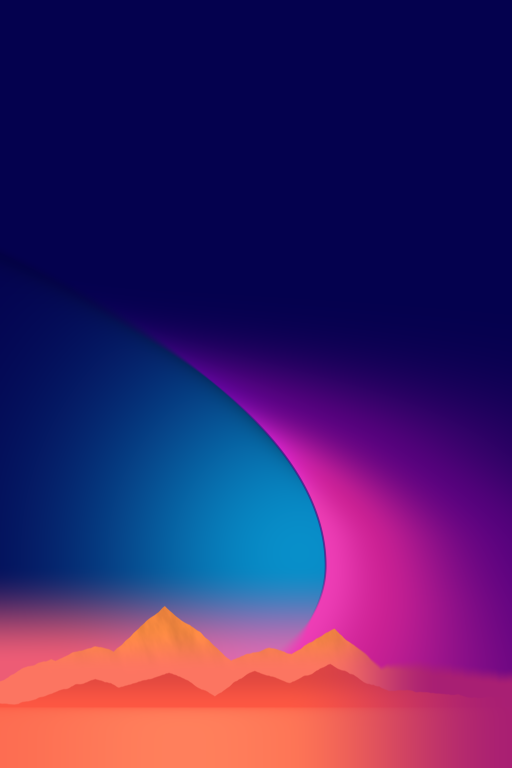
A Shadertoy shader for this background:

```glsl
// A dusk sky split by a curved blue sail with a magenta glow, above misty peaks and calm water.
// The sail edge is two half parabolas with an approximate signed distance; ridges are
// the maximum of sloped tents roughened by value noise, layered from far to near.

#define SAIL_TIP vec2(0.424, 0.263)   // rightmost point of the sail
#define SAIL_BEND_UP 2.57             // curvature above the tip
#define SAIL_BEND_DOWN 4.13           // curvature below the tip
#define BLUE_RADIUS 0.275
#define SHORE 0.079
#define FAR_ROUGHNESS 0.010
#define NEAR_ROUGHNESS 0.010

const vec3 NAVY    = vec3(0.015, 0.002, 0.305);
const vec3 PURPLE  = vec3(0.36, 0.01, 0.50);
const vec3 MAGENTA = vec3(0.80, 0.13, 0.58);
const vec3 PINK    = vec3(0.93, 0.24, 0.71);
const vec3 CYAN    = vec3(0.03, 0.56, 0.79);
const vec3 CORAL   = vec3(0.99, 0.41, 0.31);
const vec3 ORANGE  = vec3(0.96, 0.53, 0.25);
const vec3 PLUM    = vec3(0.66, 0.12, 0.45);

// Peaks: x, top, left slope, right slope
const vec4 FAR_PEAKS[6] = vec4[6](
    vec4(0.186, 0.160, 0.24, 0.25), vec4(0.322, 0.212, 0.61, 0.54),
    vec4(0.527, 0.155, 0.17, 0.15), vec4(0.654, 0.180, 0.37, 0.56),
    vec4(0.780, 0.135, 0.15, 0.07), vec4(0.100, 0.143, 0.28, 0.20));
const vec4 NEAR_PEAKS[6] = vec4[6](
    vec4(0.000, 0.086, 0.10, 0.06), vec4(0.186, 0.117, 0.22, 0.25),
    vec4(0.330, 0.125, 0.20, 0.36), vec4(0.498, 0.128, 0.45, 0.25),
    vec4(0.645, 0.134, 0.28, 0.31), vec4(0.800, 0.103, 0.10, 0.07));

float hash(vec2 p) {
    return fract(sin(dot(p, vec2(127.1, 311.7))) * 43758.5453);
}

float noise(vec2 p) {
    vec2 i = floor(p), f = fract(p);
    f = f * f * (3.0 - 2.0 * f);
    return mix(mix(hash(i), hash(i + vec2(1, 0)), f.x),
               mix(hash(i + vec2(0, 1)), hash(i + vec2(1, 1)), f.x), f.y);
}

float fbm(vec2 p) {
    float sum = 0.0, amp = 0.5;
    for (int i = 0; i < 4; i++) {
        sum += amp * noise(p);
        p = p * 2.1 + 7.3;
        amp *= 0.5;
    }
    return sum;
}

float ridge(vec4 peaks[6], float x, float roughness, float seed) {
    float top = 0.0;
    for (int i = 0; i < 6; i++) {
        float dx = x - peaks[i].x;
        top = max(top, peaks[i].y - (dx < 0.0 ? -dx * peaks[i].z : dx * peaks[i].w));
    }
    return top + roughness * (fbm(vec2(x * 28.0, seed)) - 0.47);
}

// Signed distance to the sail edge, negative inside
float sailDistance(vec2 p) {
    float dy = p.y - SAIL_TIP.y;
    float bend = dy > 0.0 ? SAIL_BEND_UP : SAIL_BEND_DOWN;
    float slope = 2.0 * bend * dy;
    return (p.x - SAIL_TIP.x + bend * dy * dy) / sqrt(1.0 + slope * slope);
}

vec3 glowRamp(float t) {
    vec3 c = mix(NAVY, PURPLE, smoothstep(0.0, 0.46, t));
    c = mix(c, MAGENTA, smoothstep(0.38, 0.80, t));
    return mix(c, PINK, smoothstep(0.74, 1.0, t));
}

vec3 sky(vec2 p, float x, float px) {
    float d = sailDistance(p);

    // Magenta glow outside the edge
    float strength = 1.0 - smoothstep(0.29, 0.66, p.y);
    float width = mix(0.30, 0.19, smoothstep(0.20, 0.42, p.y));
    vec3 outside = glowRamp(strength * exp(-max(d, 0.0) / width));
    float rim = exp(-max(d, 0.0) / 0.022) * smoothstep(0.33, 0.43, p.y) * strength;
    outside += rim * vec3(0.08, 0.02, 0.30);

    // Blue light inside, warming toward the horizon
    vec2 q = (p - vec2(0.39, 0.28)) / BLUE_RADIUS;
    vec3 inside = mix(NAVY, CYAN, exp(-dot(q, q)));
    inside *= 1.0 - 0.25 * exp(min(d, 0.0) / 0.012) * smoothstep(0.33, 0.45, p.y);
    vec3 haze = mix(vec3(0.93, 0.36, 0.46), vec3(0.86, 0.42, 0.70), smoothstep(0.1, 0.55, x));
    inside = mix(inside, haze, 1.0 - smoothstep(0.135, 0.265, p.y));

    // Soft far ends, crisp dark line around the tip
    float soft = px + 0.010 * smoothstep(0.50, 0.60, p.y) + 0.012 * (1.0 - smoothstep(0.15, 0.20, p.y));
    vec3 c = mix(inside, outside, smoothstep(-soft, soft, d));
    float line = 1.0 - smoothstep(0.0004, 0.0008 + px, abs(d));
    line *= smoothstep(0.18, 0.28, p.y) * (1.0 - smoothstep(0.40, 0.53, p.y));
    return mix(c, vec3(0.20, 0.07, 0.48), 0.6 * line);
}

void mainImage(out vec4 fragColor, in vec2 fragCoord) {
    vec2 uv = fragCoord / iResolution.xy;
    float px = 1.0 / iResolution.y;
    vec3 color = sky(uv * vec2(2.0 / 3.0, 1.0), uv.x, px);
    float dusk = smoothstep(0.55, 1.0, uv.x);

    // Far peaks: lit crests, faint streaks, misty feet, dissolving to the right
    float top = ridge(FAR_PEAKS, uv.x, FAR_ROUGHNESS, 3.0);
    float streak = fbm(vec2(uv.x * 45.0 + uv.y * 20.0, uv.y * 30.0)) - 0.47;
    vec3 far = mix(vec3(0.99, 0.46, 0.38), ORANGE, smoothstep(0.125, 0.185, uv.y));
    far *= 1.0 + 0.22 * streak * smoothstep(0.12, 0.19, uv.y);
    far = mix(far, PLUM, smoothstep(0.62, 0.86, uv.x));
    float blur = px + 0.010 * smoothstep(0.68, 0.85, uv.x);
    color = mix(color, far, smoothstep(-blur, blur, top - uv.y));

    // Near peaks: red silhouettes fading into shore mist
    top = ridge(NEAR_PEAKS, uv.x, NEAR_ROUGHNESS, 9.0);
    vec3 near = mix(vec3(0.99, 0.34, 0.26), vec3(0.88, 0.28, 0.25), smoothstep(SHORE, 0.125, uv.y));
    near = mix(near, PLUM, dusk);
    color = mix(color, near, smoothstep(-px, px, top - uv.y));

    // Water with a pale central sheen and a thin shoreline
    float sheen = (uv.x - 0.36) / 0.28;
    vec3 water = mix(CORAL, vec3(1.0, 0.50, 0.36), exp(-sheen * sheen));
    water = mix(water, PLUM, smoothstep(0.55, 1.02, uv.x));
    water = mix(water, near, 0.6 * exp(min(uv.y - SHORE, 0.0) / 0.006));
    color = mix(color, water, smoothstep(-px, px, SHORE - uv.y));

    fragColor = vec4(clamp(color, 0.0, 1.0), 1.0);
}
```
